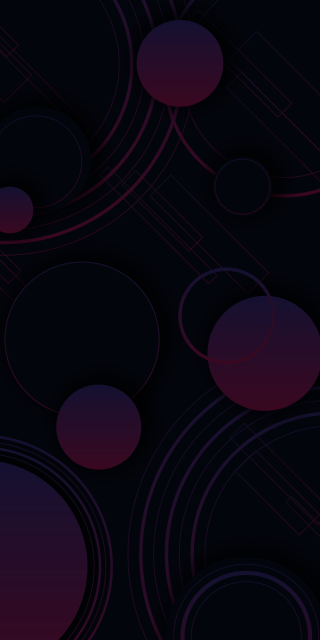
A Shadertoy shader for this background:

```glsl
// Dark backdrop of navy-to-crimson discs, concentric rings and slanted outlines with soft shadows.

const vec3 NIGHT = vec3(0.012, 0.02, 0.048);
const vec3 NAVY = vec3(0.08, 0.065, 0.19);
const vec3 CRIMSON = vec3(0.225, 0.03, 0.125);

vec2 p;      // position, y down; the canvas is 3.84 units wide
float px;    // size of one pixel in those units
vec3 color;

// Vertical blend across a shape centred at cy with half height h
vec3 gradient(float cy, float h) {
    return mix(NAVY, CRIMSON, clamp(0.5 + 0.5 * (p.y - cy) / h, 0.0, 1.0));
}

float fillMask(float d) {
    return clamp(0.5 - d / px, 0.0, 1.0);
}

// Line of the given half width, dimmed when thinner than a pixel
float strokeMask(float d, float halfWidth) {
    return fillMask(abs(d) - halfWidth) * min(1.0, 2.0 * halfWidth / px);
}

void ring(vec2 center, float radius, float halfWidth) {
    float mask = strokeMask(length(p - center) - radius, halfWidth);
    color = mix(color, gradient(center.y, radius), mask);
}

// Concentric rings, alternately thin and thick
void ringSet(vec2 center, float radius, float spacing, int count, float thick) {
    for (int i = 0; i < count; i++) {
        ring(center, radius + spacing * float(i), i % 2 == 1 ? thick : 0.005);
    }
}

void shadow(vec2 center, float radius) {
    float d = length(p - center - vec2(0.06, -0.05)) - radius;
    color *= 1.0 - 0.75 * (1.0 - smoothstep(-0.1, 0.3, d));
}

void darkDisc(vec2 center, float radius) {
    shadow(center, radius);
    color = mix(color, NIGHT, fillMask(length(p - center) - radius));
}

void glowDisc(vec2 center, float radius) {
    shadow(center, radius);
    color = mix(color, gradient(center.y, radius), fillMask(length(p - center) - radius));
}

// Outline of a 45 degree bar: ranges of x + y (along) and x - y (across)
void bar(float start, float end, float low, float high) {
    vec2 q = vec2(p.x + p.y, p.x - p.y);
    vec2 halfSize = 0.5 * vec2(end - start, high - low);
    vec2 e = abs(q - 0.5 * vec2(start + end, low + high)) - halfSize;
    float d = (length(max(e, 0.0)) + min(max(e.x, e.y), 0.0)) * 0.7071;
    vec3 tint = mix(NAVY, CRIMSON, clamp((q.x - start) / (end - start) + 0.25, 0.0, 1.0));
    color = mix(color, tint, 0.85 * strokeMask(d, 0.005));
}

void mainImage(out vec4 fragColor, in vec2 fragCoord) {
    px = 3.84 / iResolution.x;
    p = vec2(fragCoord.x, iResolution.y - fragCoord.y) * px;
    color = NIGHT;

    // Slanted bars: top left, top right, centre, left edge, lower right
    bar(-1.0, 1.28, -1.18, -0.52);
    bar(-0.8, 0.76, -0.60, -0.32);
    bar(-0.5, 2.62, -0.62, -0.44);
    bar(3.46, 6.80, 2.03, 2.70);
    bar(2.50, 4.74, 1.93, 2.26);
    bar(3.77, 6.40, 1.67, 2.03);
    bar(4.15, 6.50, -0.55, -0.05);
    bar(3.68, 5.28, -0.75, -0.42);
    bar(3.30, 5.91, -0.90, -0.70);
    bar(2.00, 3.78, -3.45, -3.12);
    bar(2.40, 3.50, -3.30, -3.00);
    bar(8.01, 10.10, -2.49, -2.15);
    bar(8.48, 10.01, -2.83, -2.34);
    bar(9.46, 10.60, -2.60, -2.46);

    // Large ring sets
    ringSet(vec2(0.05, 0.77), 1.38, 0.152, 7, 0.02);
    ringSet(vec2(3.41, 0.92), 1.21, 0.22, 2, 0.02);
    ringSet(vec2(4.00, 6.65), 1.54, 0.154, 7, 0.02);

    // Dark discs with rims
    darkDisc(vec2(0.45, 1.92), 0.64);
    ring(vec2(0.43, 1.94), 0.55, 0.005);
    darkDisc(vec2(2.91, 2.24), 0.36);
    ring(vec2(2.91, 2.24), 0.33, 0.005);
    darkDisc(vec2(0.985, 4.07), 0.93);
    ring(vec2(0.985, 4.07), 0.925, 0.006);
    darkDisc(vec2(2.955, 7.64), 0.96);
    ringSet(vec2(2.955, 7.64), 0.66, 0.105, 3, 0.025);

    // Glowing discs
    glowDisc(vec2(2.16, 0.76), 0.52);
    glowDisc(vec2(0.12, 2.52), 0.28);
    glowDisc(vec2(1.185, 5.125), 0.51);
    glowDisc(vec2(3.18, 4.24), 0.69);
    glowDisc(vec2(-0.23, 6.80), 1.28);
    ringSet(vec2(-0.23, 6.80), 1.36, 0.07, 4, 0.015);

    // Ring laid over the right disc
    ring(vec2(2.72, 3.79), 0.56, 0.02);

    fragColor = vec4(color, 1.0);
}
```
